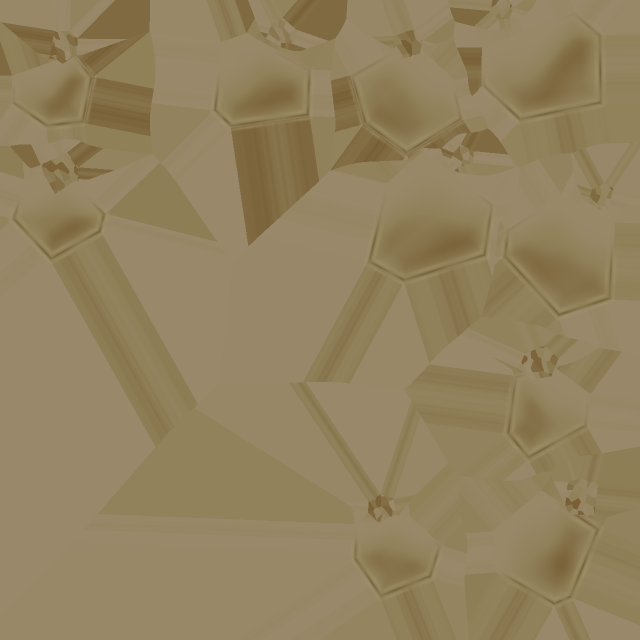
Write a WebGL 1 fragment shader that draws this background.

```glsl
precision highp float;
// Tan and olive facets spreading from a scatter of rough brown stones.
// Every point takes the tone of the nearest spot on a stone outline, so that
// corners cast flat fans, sides cast streaked bands, and fronts meet sharply.
uniform vec2 u_resolution;

float hash(vec2 p) {
  return fract(sin(dot(p, vec2(127.1, 311.7))) * 43758.5);
}

// Corner k of the six-sided stone number n
vec2 corner(vec2 centre, float radius, float n, float k) {
  float h = hash(vec2(n + 1.0, k));
  float a = (k + 0.7 * h) * 1.0472;
  return centre + radius * (0.8 + 0.3 * fract(h * 17.0)) * vec2(cos(a), sin(a));
}

// Cellular chips: random value of the nearest cell
float chips(vec2 p) {
  float best = 9.0, value = 0.0;
  for (int y = -1; y <= 1; y++) {
    for (int x = -1; x <= 1; x++) {
      vec2 cell = floor(p) + vec2(float(x), float(y));
      float d = distance(p, cell + vec2(hash(cell), hash(cell + 31.0)));
      if (d < best) { best = d; value = hash(cell + 57.0); }
    }
  }
  return value;
}

// Tone scale: 0 is tan, 1 olive, 2 brown
vec3 palette(float tone) {
  vec3 c = mix(vec3(0.60, 0.535, 0.415), vec3(0.565, 0.505, 0.35), clamp(tone, 0.0, 1.0));
  return mix(c, vec3(0.48, 0.385, 0.225), clamp(tone - 1.0, 0.0, 1.2));
}

float facetTone(float h, float height) {
  if (h < 0.48) return 0.35 * h;
  if (h < 0.82) return 0.55 + 1.5 * (h - 0.48);
  return height > 0.72 ? 1.75 : 1.1;
}

vec3 surface(vec2 p) {
  float best = 9.0, edge = 9.0, along = 0.0, part = 0.0, stone = 0.0, size = 1.0;
  vec2 site = vec2(0.0), foot = vec2(0.0);

  // Sixteen grid places with large stones, then a small cluster above each
  for (int i = 0; i < 32; i++) {
    float n = float(i), slot = mod(n, 16.0);
    vec2 cell = vec2(mod(slot, 4.0), floor(slot / 4.0));
    vec2 centre = (cell + 0.5) / 4.0;
    if (distance(centre, vec2(0.35, 0.37)) < 0.335) continue;  // open ground
    centre += 0.09 * (vec2(hash(cell), hash(cell + 9.0)) - 0.5);
    float radius = 0.065 + 0.045 * hash(cell + 4.0);
    if (i > 15) {
      centre += radius * vec2(1.4 * hash(cell + 5.0) - 0.7, 0.95);
      radius = 0.018 + 0.018 * hash(cell + 6.0);
    }
    if (distance(p, centre) > max(best, 0.0) + 1.15 * radius) continue;

    // Nearest outline spot, and inside test by crossings
    bool inside = false;
    float near = 9.0, nearAlong = 0.0, nearPart = 0.0;
    vec2 nearFoot = centre, a = corner(centre, radius, n, 5.0);
    for (int j = 0; j < 6; j++) {
      float k = float(j);
      vec2 b = corner(centre, radius, n, k), side = b - a;
      float t = clamp(dot(p - a, side) / dot(side, side), 0.0, 1.0);
      float d = distance(p, a + side * t);
      if (d < near) {
        near = d;
        nearAlong = t;
        nearFoot = a + side * t;
        nearPart = t <= 0.0 ? mod(k + 5.0, 6.0) : (t >= 1.0 ? k : k + 0.5);
      }
      if ((a.y > p.y) != (b.y > p.y) && p.x < a.x + side.x * (p.y - a.y) / side.y) inside = !inside;
      a = b;
    }
    float key = inside ? -1.0 - n : near;
    if (key < best) {
      best = key;
      edge = inside ? -near : near;
      along = nearAlong; part = nearPart; foot = nearFoot;
      stone = n; site = centre; size = radius;
    }
  }

  // Fans and streaked bands outside
  float h = hash(vec2(stone + 3.0, part * 2.0 + 11.0));
  float seed = hash(vec2(stone, 77.0));
  float tone = facetTone(h, foot.y);
  float band = 4.0 * along * (1.0 - along);
  tone += band * (0.3 * sin(along * 8.0 + h * 20.0) + 0.08 * sin(along * 47.0) + 0.05 * sin(along * 90.0 + h));

  // One side of each stone is dark, the other fades into the ground
  vec2 u = (p - site) / size;
  float tilt = 2.4 * seed - 1.2;
  float lean = dot(u, vec2(sin(tilt), cos(tilt))) + 0.12 * sin(u.x * 5.0 + seed * 9.0);
  float dark = 1.0 - smoothstep(-0.35, 0.6, lean);
  if (edge < 0.0) {
    if (stone > 15.5) {
      tone = 2.1 * chips(p * vec2(95.0, 75.0) + 0.6 * sin(p.yx * 60.0));
    } else {
      float waves = 0.25 * sin(u.x * 4.0 + 2.0 * sin(u.y * 3.0 + seed * 9.0));
      waves += 0.2 * abs(sin(u.x * 2.0 - u.y * 2.6 + seed * 6.0));
      tone = mix(0.15, 1.55 + waves, dark) * (0.55 + 0.45 * smoothstep(0.0, 0.035, -edge));
    }
  }

  // Thin dark and pale lines along the dark side of the outline
  vec3 colour = palette(tone);
  float rim = stone > 15.5 ? 0.0 : dark * (0.7 + 0.3 * sin(along * 9.0 + h * 6.0));
  float shadow = exp(-pow(abs(edge + 0.003) / 0.0018, 2.0));
  float glint = exp(-pow(abs(edge + 0.009) / 0.003, 2.0)) + exp(-pow(abs(edge - 0.003) / 0.0025, 2.0));
  colour = mix(colour, vec3(0.63, 0.57, 0.41), 0.6 * rim * min(glint, 1.0));
  return mix(colour, vec3(0.42, 0.34, 0.19), 0.7 * rim * shadow);
}

void main() {
  // Four samples smooth the edges
  vec3 sum = vec3(0.0);
  for (int s = 0; s < 4; s++) {
    vec2 offset = vec2(mod(float(s), 2.0), floor(float(s) / 2.0)) * 0.5 - 0.25;
    sum += surface((gl_FragCoord.xy + offset) / u_resolution);
  }
  gl_FragColor = vec4(sum / 4.0, 1.0);
}
```
